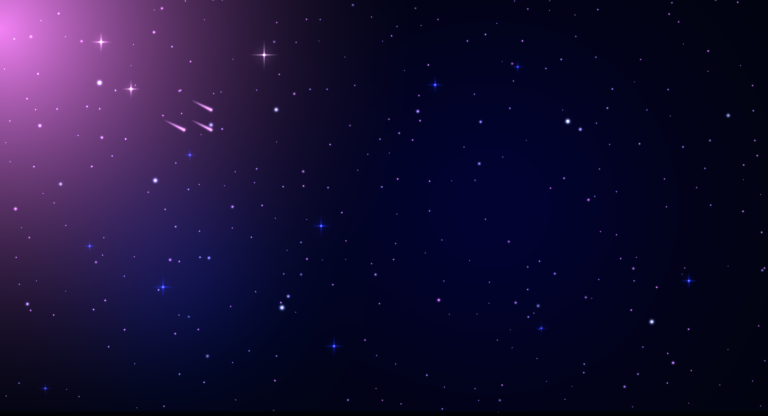
Give the GLSL for this background, as a WebGL 1 fragment shader.

```glsl
precision highp float;
// Night sky: a violet glow in the upper left corner over deep navy, with two
// soft blue clouds, hashed star layers, cross-shaped sparkles and three meteors.
// All lengths are in units of the canvas height.

#define GLOW_CENTER vec2(0.0, 0.93)
#define GLOW_RADIUS 1.04
#define GLOW_COLOR vec3(0.95, 0.50, 0.90)
#define NIGHT_COLOR vec3(0.006, 0.012, 0.062)
#define STAR_BLUE vec3(0.58, 0.60, 1.0)
#define STAR_PINK vec3(0.95, 0.50, 0.98)
#define STAR_WHITE vec3(0.90, 0.92, 1.0)
#define SPARK_BLUE vec3(0.12, 0.18, 1.0)
#define METEOR_HEAD vec2(0.507, 0.736)
#define METEOR_TAIL vec2(-0.048, 0.024)

uniform vec2 u_resolution;

vec2 hash2(vec2 p) {
  vec3 q = fract(p.xyx * vec3(0.1031, 0.1030, 0.0973));
  q += dot(q, q.yzx + 33.33);
  return fract((q.xx + q.yz) * q.zy);
}

// Gaussian falloff of the given radius
float soft(vec2 d, float radius) {
  return exp(-dot(d, d) / (radius * radius));
}

vec3 sky(vec2 p) {
  vec3 color = NIGHT_COLOR;
  color += vec3(0.002, 0.0, 0.13) * soft(p - vec2(1.18, 0.50), 0.44);
  color += vec3(0.0, 0.03, 0.17) * soft(p - vec2(0.43, 0.33), 0.27);
  float glow = max(0.0, 1.0 - distance(p, GLOW_CENTER) / GLOW_RADIUS);
  return color + GLOW_COLOR * glow * glow;
}

// One jittered star per cell, kept with probability density
vec3 starLayer(vec2 p, float cell, float density, float radius, float seed, vec3 a, vec3 b) {
  vec2 id = floor(p / cell);
  vec2 jitter = hash2(id + seed);
  vec2 traits = hash2(id + seed + 57.0);
  vec2 d = p - (id + 0.1 + 0.8 * jitter) * cell;
  float size = radius * mix(0.8, 1.2, traits.y);
  float light = step(traits.x, density) * mix(0.4, 1.0, traits.y);
  return mix(a, b, fract(traits.y * 7.0)) * light * soft(d, size);
}

// Small core with four tapering rays
float sparkle(vec2 d, float reach) {
  vec2 taper = max(vec2(0.0), 1.0 - abs(d) / reach);
  vec2 thin = exp(-d * d / (0.0021 * 0.0021));
  float rays = dot(taper * taper, thin.yx);
  return 0.65 * rays + 0.5 * soft(d, 0.0036) + 0.1 * soft(d, reach * 0.45);
}

vec3 blueSparkle(vec2 d, float reach) {
  return 0.8 * SPARK_BLUE * sparkle(d, reach) + 0.3 * STAR_WHITE * soft(d, 0.0025);
}

// Faint sparkles scattered over a coarse grid
vec3 scatteredSparkles(vec2 p) {
  const float cell = 0.34;
  vec2 id = floor(p / cell);
  vec2 d = p - (id + 0.15 + 0.7 * hash2(id + 137.0)) * cell;
  float kept = step(hash2(id + 19.0).x, 0.4);
  return 0.6 * kept * blueSparkle(d, 0.022);
}

float meteors(vec2 p) {
  float light = 0.0;
  for (int i = 0; i < 3; i++) {
    float n = float(i);
    vec2 d = p - METEOR_HEAD + vec2(0.065 * step(1.5, n), 0.048 * step(0.5, n));
    float t = clamp(dot(d, METEOR_TAIL) / dot(METEOR_TAIL, METEOR_TAIL), 0.0, 1.0);
    light += (1.0 - t) * soft(d - t * METEOR_TAIL, mix(0.0040, 0.0018, t));
  }
  return light;
}

void main() {
  vec2 p = gl_FragCoord.xy / u_resolution.y;
  vec3 color = sky(p);

  // Star dust, pink stars and a few bright white ones
  color += 0.8 * starLayer(p, 0.058, 0.5, 0.0020, 11.0, STAR_BLUE, STAR_PINK);
  color += 1.1 * starLayer(p, 0.16, 0.55, 0.0030, 41.0, STAR_PINK, STAR_BLUE);
  color += 1.4 * starLayer(p, 0.30, 0.55, 0.0042, 71.0, STAR_WHITE, STAR_BLUE);

  // Large sparkles that anchor the composition
  float pinkLight = sparkle(p - vec2(0.243, 0.899), 0.030)
                  + sparkle(p - vec2(0.635, 0.868), 0.042)
                  + sparkle(p - vec2(0.315, 0.786), 0.026);
  color += vec3(0.95, 0.72, 0.92) * pinkLight;
  color += blueSparkle(p - vec2(0.392, 0.310), 0.032);
  color += blueSparkle(p - vec2(0.772, 0.457), 0.032);
  color += blueSparkle(p - vec2(0.803, 0.168), 0.030);
  color += blueSparkle(p - vec2(1.046, 0.796), 0.026);
  color += blueSparkle(p - vec2(1.656, 0.325), 0.026);
  color += scatteredSparkles(p);

  color += vec3(0.95, 0.65, 0.95) * meteors(p);

  // Dark strip along the lower edge
  color *= mix(0.25, 1.0, smoothstep(0.006, 0.016, p.y));
  gl_FragColor = vec4(min(color, 1.0), 1.0);
}
```
